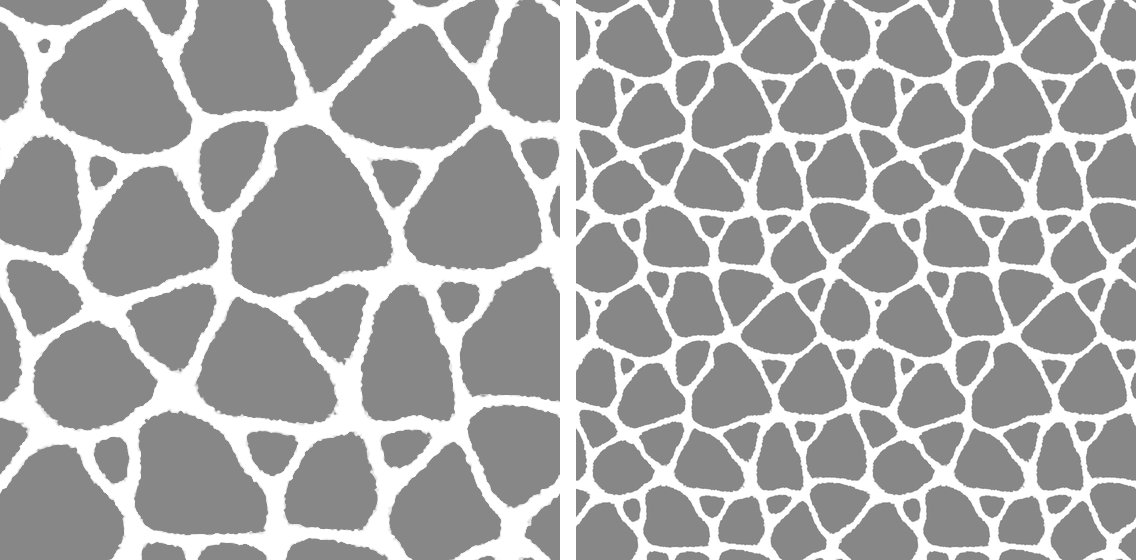
Left: one tile. Right: repeated 2 by 2.
Reproduce this pattern procedurally as a Shadertoy shader.

```glsl
// Crazy paving: large rounded grey stones with pebbles at their junctions,
// parted by ragged white joints. Stones are cells of a weighted Voronoi
// diagram on a staggered, wrapping grid; a soft minimum rounds their corners.

const float GRID = 4.0;          // large stones per side (even, for the stagger)
const int REACH = 5;             // neighbourhood side searched around a point
const int SITES = REACH * REACH; // sites of each kind in that neighbourhood
const float ROUNDING = 20.0;     // higher gives sharper corners
const float HALF_JOINT = 0.0107; // half the joint width, in canvas units
const float FRINGE = 0.0018;     // width of the pale rim of the joint

const vec3 STONE = vec3(0.53);
const vec3 RIM = vec3(0.91);
const vec3 JOINT = vec3(1.0);

float hash(vec2 p, float seed) {
    return fract(sin(dot(p, vec2(127.1, 311.7)) + seed * 74.7) * 43758.5453);
}

// Value noise in -0.5..0.5 that wraps after "period" lattice steps
float noise(vec2 uv, float period, float seed) {
    vec2 p = uv * period;
    vec2 i = floor(p);
    vec2 f = fract(p);
    f = f * f * (3.0 - 2.0 * f);
    vec2 a = mod(i, period);
    vec2 b = mod(i + 1.0, period);
    float low = mix(hash(a, seed), hash(vec2(b.x, a.y), seed), f.x);
    float high = mix(hash(vec2(a.x, b.y), seed), hash(b, seed), f.x);
    return mix(low, high, f.y) - 0.5;
}

vec2 noise2(vec2 uv, float period, float seed) {
    return vec2(noise(uv, period, seed), noise(uv, period, seed + 1.0));
}

// Centre of a large stone: odd rows are shifted by half a step
vec2 largeCentre(vec2 i) {
    vec2 w = mod(i, GRID);
    vec2 jitter = vec2(hash(w, 1.0), hash(w, 2.0)) - 0.5;
    return i + vec2(0.25 + 0.5 * mod(i.y, 2.0), 0.5) + 0.55 * jitter;
}

// Sites as (centre, weight)
vec3 largeStone(vec2 i) {
    return vec3(largeCentre(i), mix(0.22, 0.46, hash(mod(i, GRID), 3.0)));
}

// A pebble sits in the middle of three neighbouring large stones
vec3 pebble(vec2 i) {
    vec2 above = i + vec2(mod(i.y, 2.0), 1.0);
    vec2 centre = largeCentre(i) + largeCentre(i + vec2(1, 0)) + largeCentre(above);
    return vec3(centre / 3.0, mix(0.04, 0.3, hash(mod(i, GRID), 4.0)));
}

vec3 siteAt(int n, vec2 cell) {
    int k = n % SITES;
    vec2 i = cell + vec2(k % REACH, k / REACH) - float(REACH / 2);
    return n < SITES ? largeStone(i) : pebble(i);
}

// Rounded distance from p to the border of its stone, in grid units
float borderDistance(vec2 p) {
    vec2 cell = floor(p);
    float nearest = 1e3;
    int owner = 0;
    vec2 ownerDir = vec2(0);
    for (int n = 0; n < 2 * SITES; n++) {
        vec3 site = siteAt(n, cell);
        vec2 v = p - site.xy;
        float d = length(v) - site.z;
        if (d < nearest) {
            nearest = d;
            owner = n;
            ownerDir = v / max(length(v), 1e-4);
        }
    }
    float sum = 0.0;
    for (int n = 0; n < 2 * SITES; n++) {
        if (n == owner) continue;
        vec3 site = siteAt(n, cell);
        vec2 v = p - site.xy;
        float len = max(length(v), 1e-4);
        float slope = max(length(v / len - ownerDir), 0.2);
        sum += exp(-ROUNDING * (len - site.z - nearest) / slope);
    }
    return -log(max(sum, 1e-20)) / ROUNDING;
}

void mainImage(out vec4 fragColor, in vec2 fragCoord) {
    vec2 uv = fragCoord / iResolution.xy;

    // Wavy outlines
    vec2 bend = 0.16 * noise2(uv, 8.0, 5.0) + 0.06 * noise2(uv, 16.0, 7.0);
    float inside = borderDistance(uv * GRID + bend) / GRID - HALF_JOINT;

    // Fine ragged edge
    inside += 0.004 * noise(uv, 96.0, 9.0) + 0.004 * noise(uv, 192.0, 10.0);

    // Joint, its pale rim, then stone
    float rimWidth = FRINGE * (1.0 + noise(uv, 128.0, 11.0));
    float soft = max(0.0005, 0.5 / iResolution.y);
    vec3 color = mix(JOINT, RIM, smoothstep(-soft, soft, inside + rimWidth));
    color = mix(color, STONE, smoothstep(-soft, soft, inside));
    fragColor = vec4(color, 1.0);
}
```
